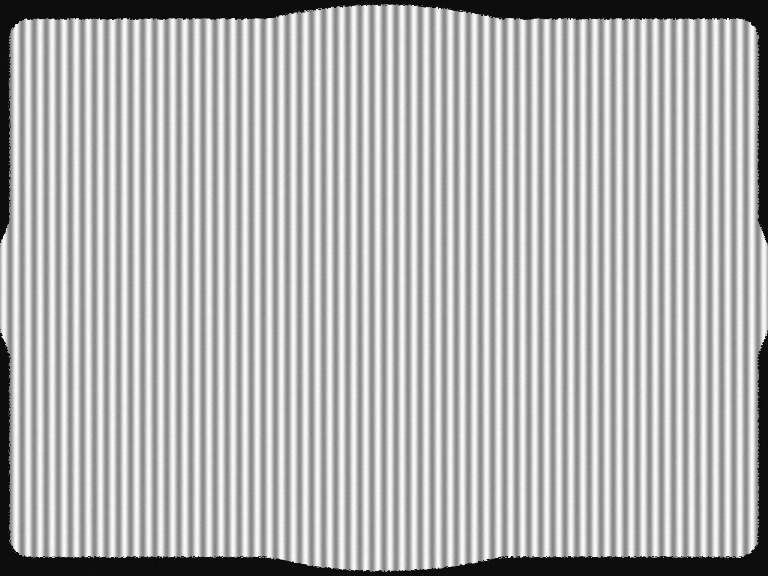
A WebGL 2 fragment shader for this pattern:

```glsl
#version 300 es
precision highp float;

uniform vec2 u_resolution;
out vec4 outColor;

const float TAU = 6.2831853;
const vec2 CANVAS = vec2(4.0 / 3.0, 1.0);  // working units: canvas height is 1
const float STRIPES = 63.66;
const float GRAIN_ROWS = 384.0;
const vec3 BORDER = vec3(0.05);

float hash(vec2 p) {
  return fract(sin(dot(p, vec2(127.1, 311.7))) * 43758.5453);
}

float roundedBox(vec2 p, vec2 halfSize, float radius) {
  vec2 q = abs(p) - halfSize + radius;
  return length(max(q, 0.0)) + min(max(q.x, q.y), 0.0) - radius;
}

// Approximate signed distance, accurate near the outline
float ellipse(vec2 p, vec2 radii) {
  float k = length(p / radii);
  return k * (k - 1.0) / max(length(p / (radii * radii)), 1e-4);
}

// Union with a soft fillet of the given width
float smoothUnion(float a, float b, float width) {
  float h = max(width - abs(a - b), 0.0) / width;
  return min(a, b) - 0.25 * width * h * h;
}

// Sinusoidal grating, darkest at whole multiples of the period
float grating(float x, float count, float mean, float amplitude) {
  return mean - amplitude * cos(TAU * x * count);
}

// Rounded panel with shallow bulges past the middle of each side
float panel(vec2 p) {
  float box = roundedBox(p, vec2(0.650, 0.467), 0.035);
  float tall = ellipse(p, vec2(0.645, 0.4915));
  float wide = ellipse(p, vec2(0.678, 0.400));
  return smoothUnion(box, min(tall, wide), 0.004);
}

void main() {
  vec2 uv = gl_FragCoord.xy / u_resolution;
  vec2 p = (uv - 0.5) * CANVAS;
  vec2 cell = floor(uv * CANVAS * GRAIN_ROWS);

  // Striped surface with fine grain
  float grain = hash(cell + 17.0) - 0.5;
  vec3 stripes = vec3(grating(uv.x - 0.5, STRIPES, 0.755, 0.22) + 0.02 * grain);

  // Slightly ragged outline
  float ragged = (hash(cell) - 0.5) * 1.3 / GRAIN_ROWS;
  float edge = 0.6 / u_resolution.y;
  float inside = 1.0 - smoothstep(-edge, edge, panel(p) + ragged);

  vec3 color = mix(BORDER + 0.01 * grain, stripes, inside);
  outColor = vec4(clamp(color, 0.0, 1.0), 1.0);
}
```
